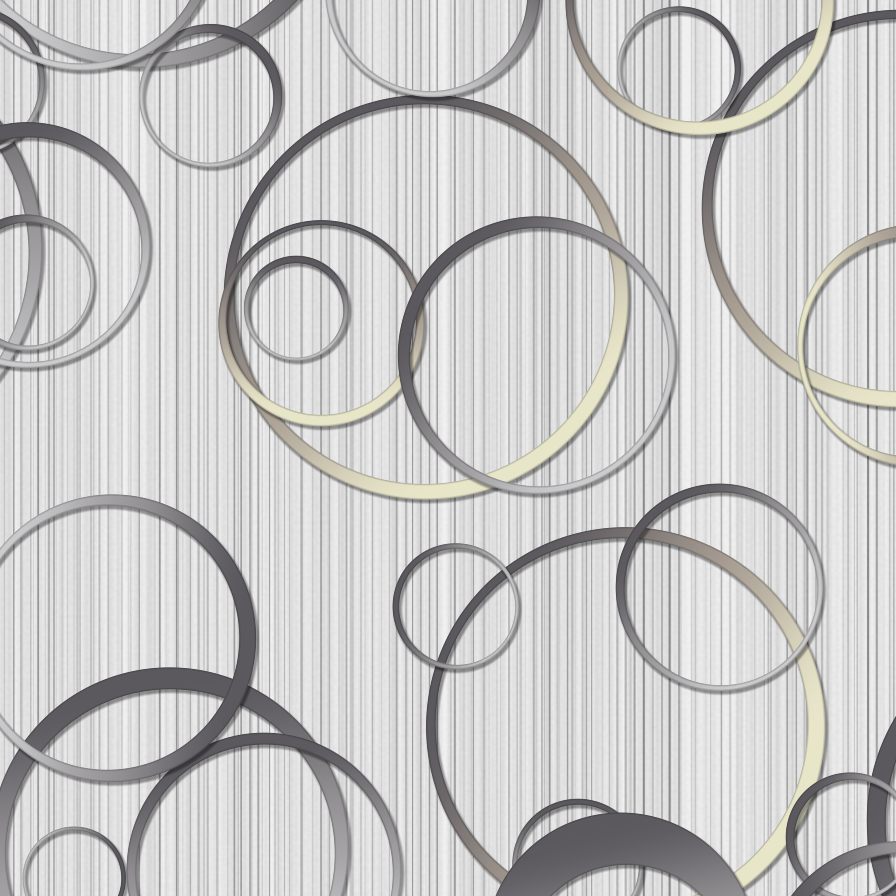
Write a WebGL 2 fragment shader that draws this pattern.

```glsl
#version 300 es
precision highp float;

uniform vec2 u_resolution;
out vec4 fragColor;

const float TAU = 6.2832;
const vec3 CHARCOAL = vec3(0.36, 0.35, 0.37);
const vec3 STEEL = vec3(0.61, 0.60, 0.61);
const vec3 SILVER = vec3(0.80, 0.80, 0.81);
const vec3 TAUPE = vec3(0.65, 0.61, 0.57);
const vec3 CREAM = vec3(0.91, 0.90, 0.79);

vec4 hash4(vec3 key) {
    vec4 v = fract(key.xyzx * vec4(0.1031, 0.1030, 0.0973, 0.1099));
    v += dot(v, v.wzxy + 33.33);
    return fract((v.xxyz + v.yzzw) * v.zywx);
}

vec2 direction(float angle) {
    return vec2(cos(angle), sin(angle));
}

float cornerSlope(vec2 corner, vec2 offset) {
    return dot(direction(TAU * hash4(vec3(corner, 7.0)).x), offset);
}

float gradientNoise(vec2 p) {
    vec2 i = floor(p), f = fract(p);
    vec2 u = f * f * f * (f * (f * 6.0 - 15.0) + 10.0);
    vec2 e = vec2(1.0, 0.0);
    float low = mix(cornerSlope(i, f), cornerSlope(i + e, f - e), u.x);
    float high = mix(cornerSlope(i + e.yx, f - e.yx), cornerSlope(i + 1.0, f - 1.0), u.x);
    return mix(low, high, u.y);
}

float coverage(float dist, float pixel) {
    return 1.0 - smoothstep(-0.6 * pixel, 0.6 * pixel, dist);
}

// One fine vertical line in each cell, with random place, width and strength
float pinstripes(float x, float count, float seed, float pixel) {
    float cell = floor(x * count);
    vec4 h = hash4(vec3(cell, seed, 3.0));
    float dist = abs(x - (cell + mix(0.25, 0.75, h.x)) / count);
    return coverage(dist - mix(0.0005, 0.0013, h.y), pixel) * h.z;
}

vec3 stripedPaper(vec2 p, float pixel) {
    float bands = gradientNoise(vec2(p.x * 140.0, p.y * 0.4));
    float broad = gradientNoise(vec2(p.x * 34.0, 5.5));
    float grain = gradientNoise(p * 210.0);
    float tone = 0.893 + 0.09 * bands + 0.04 * broad + 0.02 * grain;
    tone -= 0.30 * pinstripes(p.x, 105.0, 11.0, pixel);
    tone -= 0.15 * pinstripes(p.x, 73.0, 29.0, pixel);
    return vec3(min(tone, 0.94));
}

// Crescent ring: the hole is shifted away from the thick side
float ringDistance(vec2 q, float radius, float thick, float thin, vec2 thickSide) {
    float hole = radius - 0.5 * (thick + thin);
    vec2 holeCenter = -0.5 * (thick - thin) * thickSide;
    return max(length(q) - radius, hole - length(q - holeCenter));
}

vec3 metal(float t, bool warm) {
    vec3 middle = warm ? TAUPE : STEEL;
    vec3 bright = warm ? CREAM : SILVER;
    vec3 darkPart = mix(CHARCOAL, middle, smoothstep(0.05, 0.55, t));
    return mix(darkPart, bright, smoothstep(0.45, 0.92, t));
}

vec3 paintRing(vec3 color, vec2 q, float radius, float wideChance, vec4 h, float pixel) {
    bool warm = h.x < 0.3;
    vec2 darkSide = direction(0.25 * TAU + (h.y - 0.5) * 4.2);
    vec2 thickSide = (warm && h.z < 0.65) ? -darkSide : darkSide;
    float wide = step(h.w, wideChance);
    float thick = radius * mix(mix(0.08, 0.16, h.z), mix(0.34, 0.50, h.z), wide);
    float thin = radius * 0.04 + 0.001;

    // Soft shadow falling to the lower right
    float shadowDist = ringDistance(q + vec2(-0.002, 0.003), radius, thick, thin, thickSide);
    color *= 1.0 - 0.38 * (1.0 - smoothstep(-0.001, 0.003, shadowDist));

    // Metallic face with a darker rim
    float dist = ringDistance(q, radius, thick, thin, thickSide);
    float t = 0.5 - 0.5 * dot(q, darkSide) / radius;
    float rim = smoothstep(-0.0025, 0.0, dist);
    vec3 face = metal(t, warm) * (1.0 - 0.22 * rim);
    return mix(color, face, coverage(dist, pixel));
}

// Staggered, jittered grid of rings; radii are fractions of the cell
vec3 ringLayer(vec3 color, vec2 p, float size, vec2 radii, float chance,
               float wideChance, float seed, float pixel) {
    vec2 home = floor(p / size);
    for (int j = -1; j <= 1; j++) {
        for (int i = -1; i <= 1; i++) {
            vec2 cell = home + vec2(float(i), float(j));
            vec4 place = hash4(vec3(cell, seed));
            vec4 style = hash4(vec3(cell, seed + 17.0));
            if (place.w > chance) continue;
            vec2 center = cell + mix(vec2(0.3), vec2(0.7), place.xy);
            center.x += 0.5 * mod(cell.y, 2.0);
            float radius = size * mix(radii.x, radii.y, place.z);
            color = paintRing(color, p - center * size, radius, wideChance, style, pixel);
        }
    }
    return color;
}

void main() {
    float pixel = 1.0 / min(u_resolution.x, u_resolution.y);
    vec2 p = gl_FragCoord.xy * pixel;

    vec3 color = stripedPaper(p, pixel);
    color = ringLayer(color, p + 0.13, 0.54, vec2(0.36, 0.46), 1.0, 0.0, 41.0, pixel);
    color = ringLayer(color, p + 0.07, 0.28, vec2(0.20, 0.31), 0.5, 0.0, 63.0, pixel);
    color = ringLayer(color, p + 0.21, 0.35, vec2(0.29, 0.46), 0.92, 0.3, 85.0, pixel);
    fragColor = vec4(color, 1.0);
}
```
